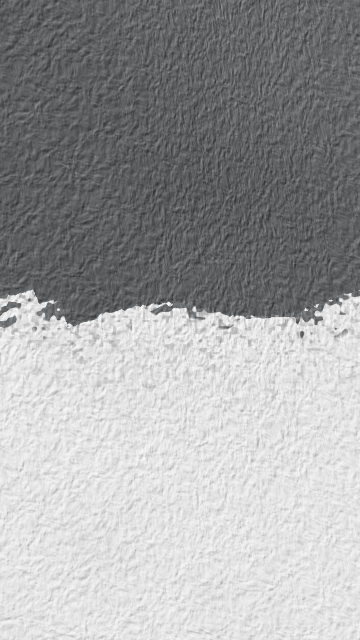
Write a WebGL 2 fragment shader that draws this texture.

```glsl
#version 300 es
precision highp float;

#define GRAIN 82.0
#define LIGHT_STEP vec2(-0.0034, 0.0046)
#define DARK_PAINT vec3(0.362, 0.367, 0.374)
#define PALE_PAINT vec3(0.893, 0.893, 0.894)
#define DARK_RELIEF 0.068
#define PALE_RELIEF 0.048

uniform vec2 u_resolution;
out vec4 outColor;

float hash(vec2 p) {
    vec3 k = fract(vec3(p.xyx) * 0.1031);
    k += dot(k, k.yzx + 33.33);
    return fract((k.x + k.y) * k.z);
}

float noise(vec2 p) {
    vec2 i = floor(p), f = fract(p);
    f = f * f * (3.0 - 2.0 * f);
    return mix(mix(hash(i), hash(i + vec2(1, 0)), f.x),
               mix(hash(i + vec2(0, 1)), hash(i + vec2(1, 1)), f.x), f.y);
}

float fbm(vec2 p) {
    float sum = 0.0, amp = 0.55;
    for (int i = 0; i < 3; i++) {
        sum += amp * noise(p);
        p = mat2(1.5, 1.3, -1.3, 1.5) * p + 17.3;
        amp *= 0.48;
    }
    return sum;
}

float ramp(float a, float b, float x) {
    return clamp((x - a) / (b - a), 0.0, 1.0);
}

// Height of the painted boundary across the wall
float boundary(float x) {
    float y = 0.536 + 0.008 * ramp(0.0, 0.1, x);
    y -= 0.015 * ramp(0.095, 0.11, x);
    y -= 0.038 * ramp(0.172, 0.186, x);
    y += 0.034 * sin(1.5708 * ramp(0.21, 0.43, x));
    y -= 0.021 * smoothstep(0.53, 0.66, x);
    y += 0.004 * ramp(0.66, 0.82, x);
    y += 0.008 * ramp(0.825, 0.84, x);
    return y + 0.032 * ramp(0.84, 1.0, x);
}

// Depth of the broken dry-brush band under the boundary
float dryReach(float x) {
    float left = 1.0 - ramp(0.165, 0.185, x);
    float middle = smoothstep(0.38, 0.46, x) * (1.0 - smoothstep(0.62, 0.68, x));
    float right = ramp(0.82, 0.84, x);
    return 0.004 + 0.062 * left + 0.022 * middle + 0.064 * right;
}

// Rough plaster, with grain that leans over toward the right
float plaster(vec2 q) {
    q.x += 0.25 * q.y * smoothstep(0.3, 1.0, q.x);
    vec2 warp = vec2(noise(q * 23.0), noise(q * 23.0 + 40.0));
    return fbm(q * GRAIN * vec2(1.0, 0.88) + 1.6 * warp);
}

void main() {
    vec2 uv = gl_FragCoord.xy / u_resolution;
    vec2 q = vec2(uv.x, uv.y * u_resolution.y / u_resolution.x);

    // Side-lit relief
    float height = plaster(q);
    float relief = clamp((height - plaster(q + LIGHT_STEP)) * 5.5, -2.4, 2.2);
    float broad = fbm(q * 4.0) - 0.5;
    float streak = noise(vec2(q.x * 45.0, q.y * 2.5)) - 0.5;

    // Dark coat
    float corner = smoothstep(0.7, 1.1, uv.x * 0.4 + uv.y * 0.75);
    vec3 dark = DARK_PAINT + DARK_RELIEF * relief;
    dark += 0.035 * broad + 0.016 * streak + 0.035 * corner;

    // Pale coat with small shaded pits, denser near the boundary
    float depth = boundary(uv.x) - uv.y;
    float nearEdge = exp(-max(depth, 0.0) * 11.0);
    float pits = smoothstep(0.64, 0.86, noise(q * 88.0 + 9.0));
    vec3 pale = PALE_PAINT + PALE_RELIEF * (1.0 + 0.45 * nearEdge) * relief;
    pale -= 0.010 * relief * relief + pits * (0.025 + 0.17 * nearEdge);
    pale += 0.03 * broad + 0.008 * streak;
    pale = min(pale, vec3(0.965));

    // Ragged line and broken bristle marks
    float rag = (noise(q * 42.0) - 0.5) * 0.007 + (height - 0.5) * 0.008;
    float solid = smoothstep(0.0014, -0.0014, depth + rag);
    float reach = dryReach(uv.x);
    float t = clamp(depth / reach, 0.0, 1.0);
    vec2 sweep = vec2(q.x * 13.0, (q.y - 0.32 * q.x) * 48.0);
    float bristle = 0.5 * noise(sweep) + 0.5 * noise(q * 74.0 + 5.0);
    bristle += 0.10 * smoothstep(0.08, 0.12, uv.x) * (1.0 - smoothstep(0.17, 0.19, uv.x));
    float threshold = 0.53 + 0.24 * t * t;
    float marks = smoothstep(threshold - 0.05, threshold + 0.05, bristle);
    marks *= 1.0 - smoothstep(0.75, 1.0, t);
    float coverage = max(solid, 0.88 * marks);

    outColor = vec4(clamp(mix(pale, dark, coverage), 0.0, 1.0), 1.0);
}
```
